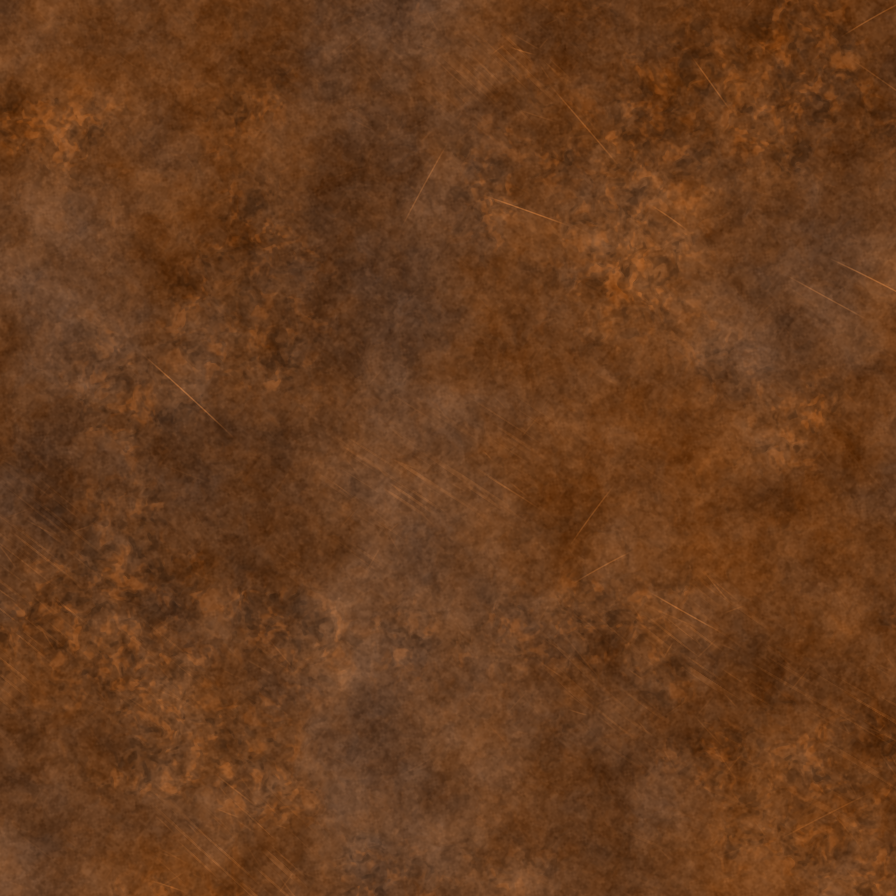
A WebGL 2 fragment shader for this texture:

```glsl
#version 300 es
precision highp float;

uniform vec2 u_resolution;
out vec4 fragColor;

#define BASE_COLOR vec3(0.402, 0.238, 0.120)
#define TONE_SHIFT vec3(0.165, 0.130, 0.103)
#define GREY_SHIFT vec3(-0.034, 0.003, 0.036)
#define OCHRE_SHIFT vec3(0.105, 0.055, 0.018)
#define SCRATCH_SHIFT vec3(0.270, 0.165, 0.080)
#define CLOUD_SCALE 4.5
#define MOTTLE_SCALE 16.0
#define FLECK_SCALE 60.0
#define GRAIN_SCALE 190.0
#define SCRATCH_ANGLE -0.68
#define SCRATCH_WIDTH 0.0008

const mat2 OCTAVE_TURN = mat2(1.6, 1.2, -1.2, 1.6);

// Integer hash of a lattice cell, four values in 0..1
vec4 hash4(ivec2 cell, int seed) {
    uvec4 v = uvec4(uint(cell.x), uint(cell.y), uint(seed), 17u);
    v = v * 1664525u + 1013904u;
    v += v.yzxy * v.wxyz;
    v ^= v >> 16u;
    v += v.yzxy * v.wxyz;
    v ^= v >> 15u;
    return vec4(v >> 8u) / 16777216.0;
}

// Smooth value noise in -1..1
float noise(vec2 p, int seed) {
    ivec2 cell = ivec2(floor(p));
    vec2 f = fract(p);
    f = f * f * f * (f * (f * 6.0 - 15.0) + 10.0);
    float a = hash4(cell, seed).x;
    float b = hash4(cell + ivec2(1, 0), seed).x;
    float c = hash4(cell + ivec2(0, 1), seed).x;
    float d = hash4(cell + ivec2(1, 1), seed).x;
    return 2.0 * mix(mix(a, b, f.x), mix(c, d, f.x), f.y) - 1.0;
}

float fbm(vec2 p, int octaves, float gain, int seed) {
    float sum = 0.0, total = 0.0, weight = 1.0;
    for (int i = 0; i < octaves; i++) {
        sum += weight * noise(p, seed + i);
        total += weight;
        weight *= gain;
        p = OCTAVE_TURN * p + 3.7;
    }
    return sum / total;
}

// Tapered line segments, at most one per cell
float scratches(vec2 uv, float cells, float density, float pixel, int seed) {
    vec2 p = uv * cells;
    ivec2 home = ivec2(floor(p));
    float halfWidth = max(SCRATCH_WIDTH, 0.6 * pixel);
    float coverage = 0.0;
    for (int y = -1; y <= 1; y++) {
        for (int x = -1; x <= 1; x++) {
            ivec2 cell = home + ivec2(x, y);
            vec4 r = hash4(cell, seed);
            vec4 s = hash4(cell, seed + 50);
            if (r.x > density) continue;
            float angle = SCRATCH_ANGLE + (r.y - 0.5) * 0.8;
            if (s.x < 0.3) angle = -angle;
            vec2 along = vec2(cos(angle), sin(angle));
            vec2 d = p - vec2(cell) - 0.2 - 0.6 * r.zw;
            float t = dot(d, along) / mix(0.2, 0.7, s.y);
            float bend = 0.035 * t * t * (s.w - 0.5);
            float across = abs(dot(d, vec2(-along.y, along.x)) - bend) / cells;
            float line = 1.0 - smoothstep(0.0, 2.0 * halfWidth, across);
            float taper = 1.0 - smoothstep(0.3, 1.0, abs(t));
            coverage = max(coverage, line * taper * mix(0.3, 1.0, s.z));
        }
    }
    return coverage * SCRATCH_WIDTH / halfWidth;
}

// Bundles of fine, nearly parallel hairlines
float brushed(vec2 uv) {
    float angle = SCRATCH_ANGLE + 0.12 * noise(uv * 2.0, 69);
    vec2 along = vec2(cos(angle), sin(angle));
    vec2 line = vec2(dot(uv, along) * 14.0, dot(uv, vec2(-along.y, along.x)) * 270.0);
    return smoothstep(0.35, 0.95, noise(line, 70) + 0.3 * noise(line * 1.7, 71));
}

void main() {
    vec2 uv = gl_FragCoord.xy / u_resolution.y;
    float pixel = 1.0 / u_resolution.y;

    // Soft clouds, ragged blotches and fine grain
    vec2 ragged = vec2(fbm(uv * 28.0, 3, 0.7, 1), fbm(uv * 28.0, 3, 0.7, 11));
    vec2 p = uv + 0.012 * ragged;
    float cloud = fbm(p * CLOUD_SCALE, 5, 0.6, 21);
    float mottle = fbm(p * MOTTLE_SCALE, 5, 0.75, 31);
    float grain = fbm(uv * GRAIN_SCALE, 2, 0.9, 41);
    float tone = 0.62 * cloud + 0.72 * mottle + 0.32 * grain;

    // Dull grey film against warmer bare areas
    float film = fbm(p * 4.5 + 9.0, 4, 0.6, 81);
    float grey = 1.2 * film + 0.7 * fbm(p * 22.0, 4, 0.7, 91);
    vec3 color = BASE_COLOR + TONE_SHIFT * tone + GREY_SHIFT * grey;

    // Worn ochre specks and faint pits, gathered in patches
    float worn = smoothstep(0.0, 0.5, fbm(p * 7.0 + 4.0, 4, 0.6, 101));
    float fleck = fbm(uv * FLECK_SCALE + 0.5 * ragged, 3, 0.85, 111);
    color += OCHRE_SHIFT * smoothstep(0.0, 0.55, fleck) * (0.25 + worn);
    color *= 1.0 - 0.15 * smoothstep(0.05, 0.55, -fleck) * (0.5 + worn);

    // Hairline bundles, short fibres and single scratches
    float rubbed = smoothstep(0.12, 0.55, fbm(uv * 4.0 + 2.0, 3, 0.5, 121));
    float marks = 0.3 * rubbed * brushed(uv);
    marks += 0.22 * (0.35 + rubbed) * scratches(uv, 30.0, 0.75, pixel, 131);
    marks += 0.4 * (0.25 + rubbed) * scratches(uv + 0.37, 15.0, 0.4, pixel, 141);
    marks += 0.8 * scratches(uv + 0.61, 9.0, 0.14, pixel, 151);
    color += SCRATCH_SHIFT * marks;

    fragColor = vec4(clamp(color, 0.0, 1.0), 1.0);
}
```
